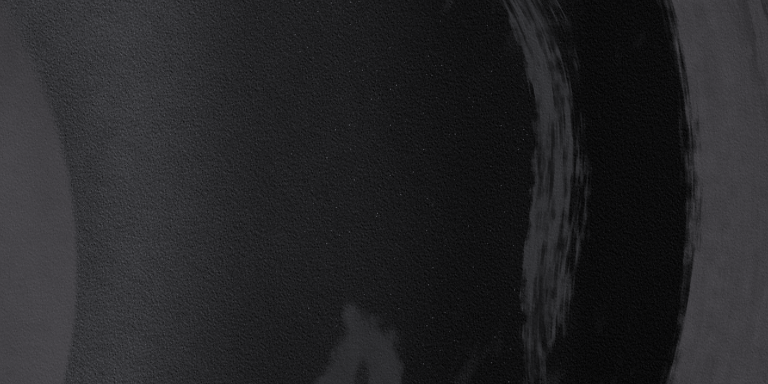
Reproduce this texture procedurally as a WebGL 2 fragment shader.

```glsl
#version 300 es
precision highp float;

#define GRAIN_SCALE 235.0
#define GRAIN_AMOUNT 0.125
#define STREAK_SCALE 110.0
#define SPECK_SCALE 84.0
#define SPECK_AMOUNT 0.2
#define EDGE_ROUGHNESS 0.024
#define COOL_TINT vec3(0.985, 0.99, 1.045)
#define WARM_TINT vec3(1.0, 0.98, 1.035)

uniform vec2 u_resolution;
out vec4 fragColor;

float hash(vec2 p) {
    vec3 q = fract(p.xyx * 0.1031);
    q += dot(q, q.yzx + 33.33);
    return fract((q.x + q.y) * q.z);
}

float noise(vec2 p) {
    vec2 i = floor(p), f = fract(p);
    f = f * f * (3.0 - 2.0 * f);
    return mix(mix(hash(i), hash(i + vec2(1, 0)), f.x),
               mix(hash(i + vec2(0, 1)), hash(i + vec2(1, 1)), f.x), f.y);
}

float fbm(vec2 p) {
    float sum = 0.0, weight = 0.5;
    for (int i = 0; i < 4; i++) {
        sum += weight * noise(p);
        p = mat2(1.62, 1.2, -1.2, 1.62) * p + 17.7;
        weight *= 0.5;
    }
    return sum / 0.9375;
}

// Bristle marks that run along a curved stroke
float bristles(float across, float along) {
    vec2 q = vec2(across * STREAK_SCALE + 40.0, along * 6.0 + 9.0);
    return 0.36 * noise(q * vec2(0.4, 0.8)) + 0.34 * noise(q * vec2(1.0, 1.6) + 5.3)
         + 0.3 * noise(q * vec2(2.1, 5.0) + 31.0);
}

float bow(float y, float crest, float middle, float bend) {
    return crest - bend * (y - middle) * (y - middle);
}

// Sparse dust of uneven brightness, one dot at most per cell
float specks(vec2 p) {
    vec2 cell = floor(p * SPECK_SCALE);
    vec2 centre = 0.25 + 0.5 * vec2(hash(cell + 3.1), hash(cell + 8.7));
    float d = length(fract(p * SPECK_SCALE) - centre);
    float glow = hash(cell + 23.9);
    return step(0.92, hash(cell + 51.3)) * glow * glow * (1.0 - smoothstep(0.05, 0.24, d));
}

void main() {
    vec2 p = gl_FragCoord.xy / u_resolution.y;
    p.x *= 2.0 * u_resolution.y / u_resolution.x;
    float x = p.x, y = p.y;
    float cloud = fbm(p * vec2(6.0, 1.6)) - 0.5;
    float mottle = fbm(p * 34.0) - 0.5;

    // Sheen falling from left to right
    float tone = mix(0.22, 0.128, smoothstep(0.32, 0.74, x + cloud * 0.1));
    tone = mix(tone, 0.064, smoothstep(0.74, 1.32, x));
    tone = mix(tone, 0.045, smoothstep(1.44, 1.54, x));
    tone *= 1.0 + cloud * 0.16 + mottle * 0.14;
    tone *= 1.0 - 0.12 * (1.0 - smoothstep(0.0, 0.4, y)) * smoothstep(0.2, 0.5, x);

    // Pale curved area at the left with a darker rim
    float rim = x - bow(y, 0.2, 0.29, 0.39) + cloud * 0.012 + mottle * 0.012;
    float soft = mix(0.01, 0.03, smoothstep(0.5, 1.0, y));
    float pale = 1.0 - smoothstep(-soft, soft, rim);
    tone -= 0.014 * smoothstep(-soft, soft, rim) * (1.0 - smoothstep(0.04, 0.17, rim));
    tone = mix(tone, 0.266 - 0.04 * smoothstep(0.55, 1.0, y) + cloud * 0.03 + mottle * 0.02, pale);

    // Narrow brush stroke
    float narrowLeft = x - (1.36 + y * (-0.123 + y * (0.631 - 0.571 * y)));
    float narrowRight = bow(y, 1.525, 0.54, 0.4) - x;
    float marks = bristles(narrowLeft, y);
    float rough = (marks - 0.5) * EDGE_ROUGHNESS * 2.0;
    float narrow = smoothstep(-0.006, 0.012, narrowLeft + rough + mottle * 0.02)
                 * smoothstep(-0.01, 0.045, narrowRight + rough * 2.0 + mottle * 0.03);
    float dry = 0.14 * smoothstep(0.55, 0.95, y) * smoothstep(0.02, 0.09, narrowLeft)
              + 0.1 * (1.0 - smoothstep(0.0, 0.35, y));
    float cover = smoothstep(0.2, 0.68, marks - dry + 0.08 + mottle * 0.4);
    float narrowTone = 0.195 + (marks - 0.5) * 0.06;
    tone = mix(tone, narrowTone, narrow * mix(0.25, 1.0, cover));

    // Wide brush stroke at the right
    float wideLeft = x - bow(y, 1.803, 0.5, 0.27);
    float wideMarks = bristles(wideLeft + 3.0, y * 0.8);
    float wideEdge = wideLeft + (wideMarks - 0.5) * EDGE_ROUGHNESS * 2.6 + mottle * 0.02;
    float wide = smoothstep(-0.02, 0.024, wideEdge);
    float wear = smoothstep(0.1, 0.26, wideLeft) * smoothstep(0.25, 1.0, y);
    float wideTone = 0.247 + (wideMarks - 0.5) * 0.04 + mottle * 0.035;
    wideTone -= wear * 0.09 * smoothstep(0.4, 0.75, wideMarks + mottle * 0.5);
    tone = mix(tone, wideTone, wide);

    // Torn patch at the bottom
    float tear = (fbm(p * vec2(38.0, 22.0)) - 0.5) * 0.07;
    float slope = max(1.0 - y / 0.23, 0.0);
    float patchLeft = x - 0.9 + 0.085 * slope * slope;
    float patchTop = 0.23 - 0.75 * (x - 0.9) - y;
    float torn = smoothstep(-0.014, 0.026, patchLeft + tear * 0.6)
               * smoothstep(-0.012, 0.04, patchTop + tear)
               * smoothstep(-0.012, 0.03, 1.055 - x + tear);
    float notch = length((p - vec2(0.943, 0.015)) / vec2(0.02, 0.045)) + tear * 6.0;
    torn *= mix(0.3, 0.9, smoothstep(0.6, 1.35, notch));
    tone = mix(tone, 0.185 + tear * 0.5, torn);

    // Faint smudges on the dark ground
    float smudge = smoothstep(0.58, 0.8, fbm(vec2(x * 24.0 - y * 9.0, y * 10.0 + 4.0)));
    float ground = smoothstep(1.0, 1.1, x) * (1.0 - wide) * (1.0 - narrow);
    tone += smudge * ground * 0.035 * smoothstep(0.22, 0.5, abs(y - 0.5));

    // Irregular embossed grain and dust
    vec2 g = mat2(0.8, 0.6, -0.6, 0.8) * p * GRAIN_SCALE;
    vec2 lit = vec2(0.2, -0.8);
    float relief = 0.7 * (noise(g) - noise(g + lit));
    g = mat2(0.6, 0.8, -0.8, 0.6) * g * 1.37 + 71.0;
    relief += 0.6 * (noise(g) - noise(g + lit));
    relief += relief * abs(relief) * 0.5;
    float smoothPaint = max(max(pale, wide), max(narrow, torn));
    float grain = GRAIN_AMOUNT * (0.3 + 2.0 * min(tone, 0.2)) * mix(1.0, 0.42, smoothPaint);
    tone += relief * grain;
    float dustZone = smoothstep(0.5, 0.9, x) * (1.0 - smoothstep(1.3, 1.6, x));
    tone += specks(p) * SPECK_AMOUNT * dustZone * (1.0 - smoothPaint);
    vec3 tint = mix(COOL_TINT, WARM_TINT, max(pale, wide));
    fragColor = vec4(max(tone, 0.015) * tint, 1.0);
}
```
